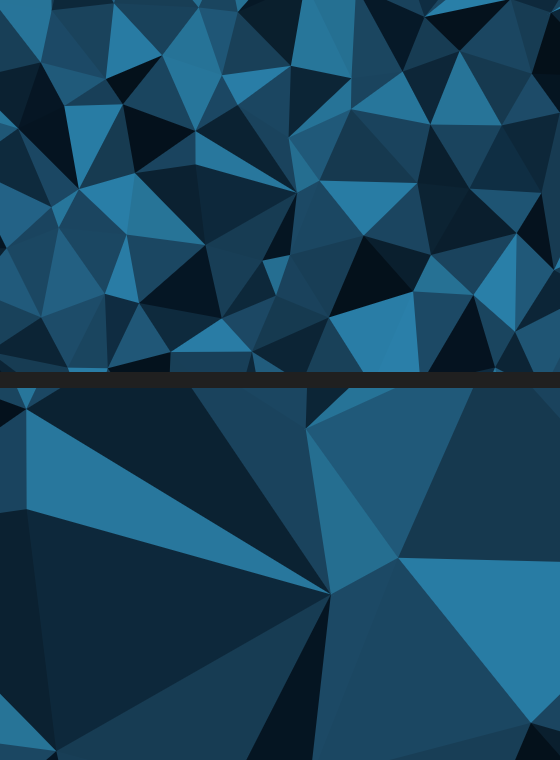
Top, the full canvas; bottom, a detail of the centre.
Write a WebGL 1 fragment shader that draws this background.

```glsl
precision highp float;

// A low-poly mesh of flat triangles in shades of deep blue.
// A staggered, jittered grid gives the vertices; each quad is cut along its
// better diagonal, and every face takes a random tone from a weighted palette.

uniform vec2 u_resolution;

float hash(vec2 p) {
    return fract(sin(dot(p, vec2(127.1, 311.7))) * 43758.5453);
}

float cross2(vec2 a, vec2 b) {
    return a.x * b.y - a.y * b.x;
}

// Jittered grid point; odd rows are shifted by half a cell.
vec2 vertex(vec2 id) {
    vec2 jitter = vec2(hash(id + 3.7), hash(id + 41.3)) - 0.5;
    return id + vec2(0.5 * mod(id.y, 2.0), 0.0) + 0.72 * jitter;
}

// Distance to the left of the line from a to b.
float leftOf(vec2 p, vec2 a, vec2 b) {
    return cross2(b - a, p - a) / length(b - a);
}

// Antialiased coverage of a counter-clockwise triangle.
float coverage(vec2 p, vec2 a, vec2 b, vec2 c, float pixel) {
    float inside = min(leftOf(p, a, b), min(leftOf(p, b, c), leftOf(p, c, a)));
    return clamp(0.5 + inside / pixel, 0.0, 1.0);
}

// Weighted palette, with more variation in the darker tones.
vec3 faceColor(float pick, float vary) {
    vec3 tone = vec3(0.02, 0.08, 0.13);
    tone = mix(tone, vec3(0.05, 0.15, 0.22), step(0.14, pick));
    tone = mix(tone, vec3(0.10, 0.26, 0.36), step(0.34, pick));
    tone = mix(tone, vec3(0.13, 0.36, 0.49), step(0.67, pick));
    tone = mix(tone, vec3(0.15, 0.45, 0.59), step(0.79, pick));
    tone = mix(tone, vec3(0.16, 0.49, 0.65), step(0.89, pick));
    float spread = mix(0.6, 0.04, tone.b / 0.65);
    return tone * (1.0 + spread * (vary - 0.5));
}

void main() {
    // Six grid rows fill the canvas height.
    float pixel = 6.0 / u_resolution.y;
    vec2 p = gl_FragCoord.xy * pixel + vec2(20.0, 10.0);
    vec2 home = floor(p);

    vec3 sum = vec3(0.0);
    float total = 0.0;

    // Visit every quad that can reach this point.
    for (int j = -1; j <= 1; j++) {
        for (int i = -2; i <= 1; i++) {
            vec2 id = home + vec2(float(i), float(j));
            vec2 a = vertex(id);
            vec2 b = vertex(id + vec2(1.0, 0.0));
            vec2 c = vertex(id + vec2(1.0, 1.0));
            vec2 d = vertex(id + vec2(0.0, 1.0));

            // Cut so that the flatter of the two triangles is tallest.
            float heightAC = min(-leftOf(b, a, c), leftOf(d, a, c));
            float heightBD = min(leftOf(a, b, d), -leftOf(c, b, d));
            bool cutAC = heightAC > heightBD;

            float first = cutAC ? coverage(p, a, b, c, pixel) : coverage(p, a, b, d, pixel);
            float second = cutAC ? coverage(p, a, c, d, pixel) : coverage(p, b, c, d, pixel);

            // The second face gets a distant tone, which balances the shares.
            float pick = hash(id + 17.9);
            float other = fract(pick + 0.3 + 0.4 * hash(id + 73.1));
            sum += first * faceColor(pick, hash(id + 29.3));
            sum += second * faceColor(other, hash(id + 57.7));
            total += first + second;
        }
    }

    gl_FragColor = vec4(sum / max(total, 0.001), 1.0);
}
```
